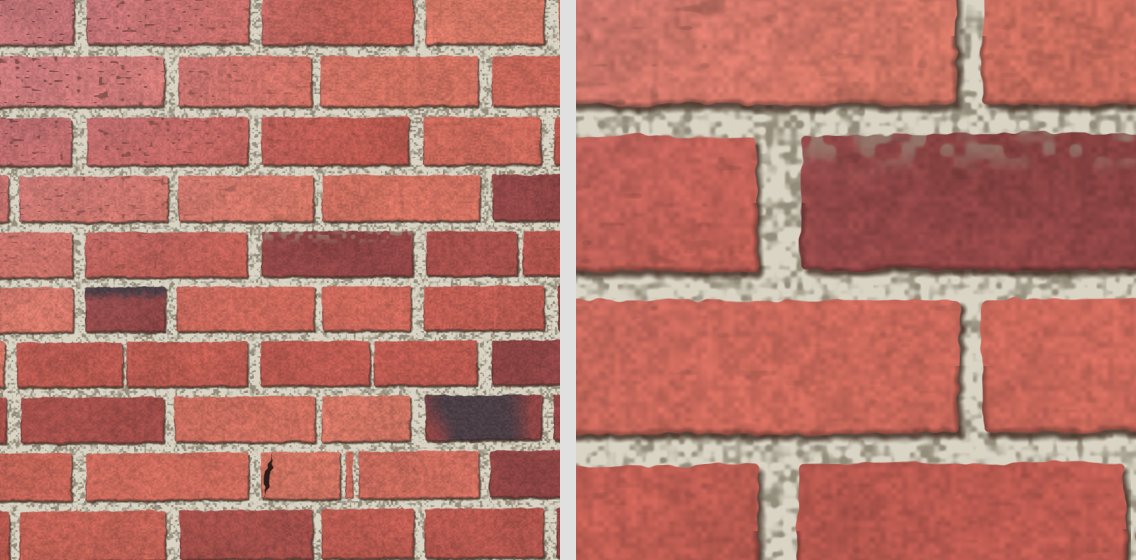
Left: the whole. Right: its middle third, enlarged.
Reproduce this texture procedurally as a WebGL 1 fragment shader.

```glsl
precision highp float;
// Weathered red brick wall: ten courses in running bond with cut bricks and sandy mortar.
uniform vec2 u_resolution;

const float COURSES = 10.0;
const float BRICK_HALF_HEIGHT = 0.0408;
const float CORNER = 0.003;
const vec4 SLOTS_LEFT = vec4(0.022, 0.141, 0.306, 0.452);
const vec4 SLOTS_RIGHT = vec4(0.568, 0.746, 0.865, 0.982);
const vec3 DARK_BRICK = vec3(0.56, 0.27, 0.27);
const vec3 RED_BRICK = vec3(0.73, 0.35, 0.31);
const vec3 PALE_BRICK = vec3(0.84, 0.47, 0.40);
const vec3 PINK_BLOOM = vec3(0.76, 0.47, 0.50);
const vec3 CHAR = vec3(0.27, 0.24, 0.27);
const vec3 MORTAR = vec3(0.85, 0.83, 0.77);
const vec3 MORTAR_PIT = vec3(0.58, 0.55, 0.48);
const vec3 SHADOW = vec3(0.24, 0.16, 0.12);
// Special bricks as (slot of left joint, course)
const vec2 CHARRED = vec2(5.0, 2.0);
const vec2 SCORCHED_HALF = vec2(1.0, 4.0);
const vec2 WORN = vec2(3.0, 5.0);
const vec2 CRACKED = vec2(3.0, 1.0);

float hash(vec2 p) {
  return fract(sin(dot(p, vec2(127.1, 311.7))) * 43758.55);
}

float noise(vec2 p) {
  vec2 i = floor(p), f = fract(p);
  f = f * f * (3.0 - 2.0 * f);
  return mix(mix(hash(i), hash(i + vec2(1, 0)), f.x),
             mix(hash(i + vec2(0, 1)), hash(i + vec2(1, 1)), f.x), f.y);
}

float isBrick(vec2 id, vec2 special) {
  return 1.0 - step(0.5, distance(id, special));
}

// Extra narrow joints where bricks were cut in the lower courses
bool isCut(float slot, float row) {
  return row < 4.5 && mod(row, 2.0) > 0.5 && (slot == 4.0 || (slot == 1.0 && row == 3.0));
}

// Running bond whose halves fall out of step in the lower courses
bool isJoint(float slot, float row) {
  bool bond = mod(slot + row, 2.0) < 0.5;
  if (row > 7.5 && slot < 0.5) return false;
  if (row > 4.5) return bond;
  if (slot == 4.0 || isCut(slot, row)) return true;
  bool flipped = slot > 4.5 || (slot < 1.5 && row > 2.5);
  return bond != flipped;
}

// Keeps the nearest joints either side of x, each as (centre, half width, slot)
void addJoint(float slot, float centre, float row, float x, inout vec3 left, inout vec3 right) {
  if (!isJoint(slot, row)) return;
  float halfWidth = mix(0.009, 0.0138, hash(vec2(slot, row + 3.0)));
  centre += 0.009 * (hash(vec2(row, slot + 20.0)) - 0.5);
  if (slot == 4.0) halfWidth -= 0.003;
  if (isCut(slot, row)) {
    centre += 0.021 * row + 0.007 * slot + 0.007;
    halfWidth = row < 1.5 ? 0.0165 : 0.004;
  }
  if (slot == 7.0 && row == 5.0) {
    centre -= 0.053;
    halfWidth = 0.005;
  }
  vec3 joint = vec3(centre, halfWidth, slot);
  if (centre <= x && centre > left.x) left = joint;
  if (centre > x && centre < right.x) right = joint;
}

float roundBox(vec2 p, vec2 halfSize) {
  vec2 q = abs(p) - halfSize + CORNER;
  return length(max(q, 0.0)) + min(max(q.x, q.y), 0.0) - CORNER;
}

void main() {
  vec2 p = gl_FragCoord.xy / u_resolution;
  float px = 1.0 / min(u_resolution.x, u_resolution.y);

  // Courses, slightly tilted and uneven in height
  float v = p.y - 0.008 * (p.x - 0.5) * (1.0 - p.y);
  float course = COURSES * v - 2.2 * (v - 0.8) * (v - 0.38) * (v - 0.12);
  float row = floor(course);
  float y = (fract(course) - 0.5) / COURSES;

  // Brick between its two joints
  vec3 left = vec3(-0.12, 0.0, -1.0), right = vec3(1.12, 0.0, 8.0);
  for (int i = 0; i < 4; i++) {
    addJoint(float(i), SLOTS_LEFT[i], row, p.x, left, right);
    addJoint(float(i) + 4.0, SLOTS_RIGHT[i], row, p.x, left, right);
  }
  float x0 = left.x + left.y, x1 = right.x - right.y;
  vec2 id = vec2(left.z, row);
  vec2 q = vec2(p.x - 0.5 * (x0 + x1), y);
  vec2 halfSize = vec2(0.5 * (x1 - x0), BRICK_HALF_HEIGHT);
  float wobble = 0.003 * (noise(p * 38.0) - 0.5) + 0.0022 * (noise(p * 170.0) - 0.5);
  float d = roundBox(q, halfSize) + wobble;
  float shade = roundBox(q + vec2(-0.0025, 0.0035), halfSize) + wobble;

  // Sliver of brick set inside the wide cut joint
  float cutX = SLOTS_RIGHT.x + 0.056;
  if (row == 1.0) d = min(d, roundBox(vec2(p.x - cutX, y), vec2(0.007, BRICK_HALF_HEIGHT)) + wobble);

  // Brick tone, bloom and grain
  float fine = noise(p * 310.0), coarse = noise(p * 130.0 + 7.0), blotch = noise(p * 14.0);
  float special = isBrick(id, CHARRED) + isBrick(id, SCORCHED_HALF) + isBrick(id, WORN);
  float tone = 0.2 + 0.8 * hash(id + 5.3) - 0.6 * step(5.5, id.x) * step(row, 6.5);
  tone = clamp(mix(tone, 0.05, special), 0.0, 1.0);
  vec3 brick = mix(DARK_BRICK, RED_BRICK, smoothstep(0.0, 0.45, tone));
  brick = mix(brick, PALE_BRICK, smoothstep(0.4, 1.0, tone));
  float bloom = 1.0 - smoothstep(0.1, 0.75, distance(p, vec2(0.0, 1.0)));
  brick = mix(brick, PINK_BLOOM, 0.75 * bloom);
  brick *= 0.99 + 0.16 * (fine - 0.5) + 0.12 * (coarse - 0.5) + 0.1 * (blotch - 0.5);
  float pits = smoothstep(0.77, 0.93, noise(p * vec2(100.0, 180.0)));
  brick = mix(brick, SHADOW, pits * (0.1 + 0.4 * bloom));

  // Scorching, worn top edge and crack
  float charMask = isBrick(id, CHARRED) * (1.0 - smoothstep(0.4, 1.0, abs(q.x / halfSize.x + 0.1) + 0.5 * (blotch - 0.5)));
  charMask += isBrick(id, SCORCHED_HALF) * smoothstep(0.015, 0.036, y + 0.012 * (coarse - 0.5));
  brick = mix(brick, CHAR * (0.85 + 0.3 * fine), 0.9 * charMask);
  float chips = smoothstep(0.45, 0.75, coarse) * smoothstep(0.012, 0.04, y);
  brick = mix(brick, MORTAR_PIT, 0.65 * chips * isBrick(id, WORN));
  float crackX = x0 + 0.013 + 0.15 * y + 0.006 * (noise(vec2(y * 150.0, 2.0)) - 0.5);
  float crackWidth = 0.005 * (1.0 - smoothstep(0.012, 0.034, abs(y)));
  float crack = 1.0 - smoothstep(-px, px, abs(p.x - crackX) - crackWidth);
  brick = mix(brick, SHADOW * 0.7, crack * isBrick(id, CRACKED) * step(p.x, cutX - 0.016));
  brick *= 1.0 - 0.28 * smoothstep(-0.004, 0.0, d) * step(y, 0.0);

  // Sandy mortar, shaded below and right of each brick
  float sand = 0.6 * noise(p * 270.0 + 31.0) + 0.4 * noise(p * 120.0 + 11.0);
  vec3 mortar = mix(MORTAR_PIT, MORTAR, smoothstep(0.2, 0.6, sand));
  mortar = mix(mortar, SHADOW, 0.8 * (1.0 - smoothstep(-0.0025, 0.0025, shade)));

  gl_FragColor = vec4(mix(brick, mortar, smoothstep(-px, px, d)), 1.0);
}
```
